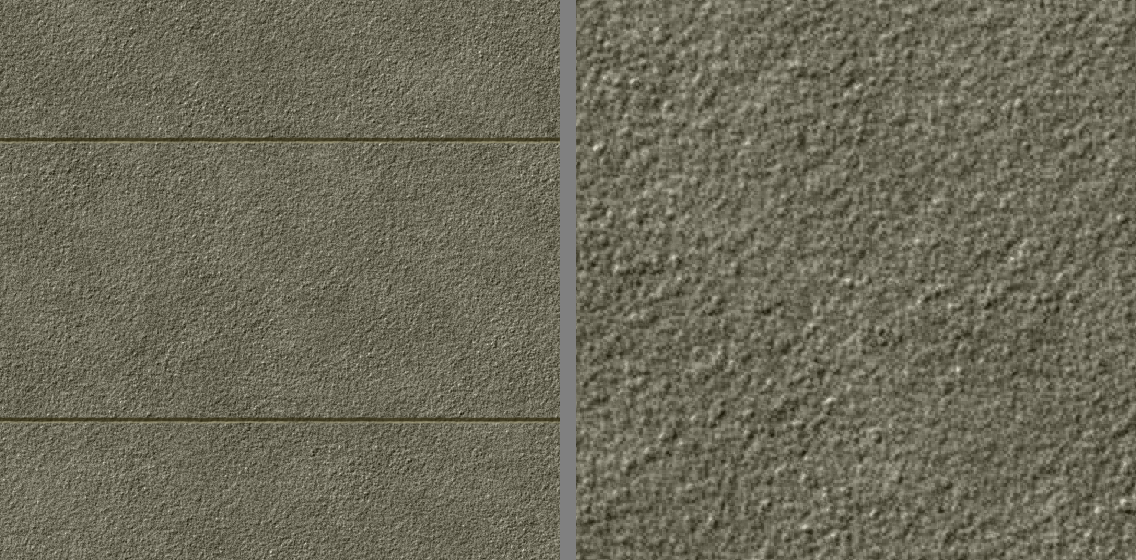
Left: the whole. Right: its middle third, enlarged.
Reproduce this texture procedurally as a WebGL 1 fragment shader.

```glsl
precision highp float;
// Rough grey-olive stucco in two wide courses, parted by thin horizontal grooves.
uniform vec2 u_resolution;

vec2 hash2(vec2 p) {
  vec3 q = fract(p.xyx * vec3(0.1031, 0.1030, 0.0973));
  q += dot(q, q.yzx + 33.33);
  return fract((q.xx + q.yz) * q.zy);
}

// Unit gradient of a lattice point, wrapped after n cells
vec2 gradient(vec2 cell, float n) {
  float angle = 6.2832 * hash2(mod(cell, n) + n).x;
  return vec2(cos(angle), sin(angle));
}

// Gradient noise with n cells across the tile
float noise(vec2 uv, float n) {
  vec2 p = uv * n, i = floor(p), f = p - i;
  vec2 w = f * f * f * (f * (f * 6.0 - 15.0) + 10.0);
  vec2 e = vec2(1.0, 0.0);
  float a = dot(gradient(i, n), f);
  float b = dot(gradient(i + e, n), f - e);
  float c = dot(gradient(i + e.yx, n), f - e.yx);
  float d = dot(gradient(i + 1.0, n), f - 1.0);
  return mix(mix(a, b, w.x), mix(c, d, w.x), w.y);
}

// Steep-sided round grains of random size, one per cell
float grains(vec2 uv, float n) {
  vec2 p = uv * n, i = floor(p);
  float height = 0.0;
  for (int y = -1; y <= 1; y++) {
    for (int x = -1; x <= 1; x++) {
      vec2 cell = i + vec2(float(x), float(y));
      vec2 id = mod(cell, n);
      vec2 offset = p - cell - hash2(id + 17.0);
      float radius = mix(0.12, 0.5, hash2(id + 251.0).x);
      float dome = max(1.0 - dot(offset, offset) / (radius * radius), 0.0);
      height = max(height, radius * 2.0 * sqrt(dome));
    }
  }
  return height;
}

float relief(vec2 uv) {
  return 0.20 * noise(uv, 60.0) + 0.20 * noise(uv, 124.0) + 0.13 * noise(uv, 218.0)
       + 0.12 * grains(uv, 88.0) + 0.13 * grains(uv, 170.0);
}

void main() {
  vec2 uv = gl_FragCoord.xy / u_resolution;
  float px = 1.0 / u_resolution.y;

  // Relief lit from the upper left, rougher in some patches
  vec2 light = vec2(-0.0009, 0.0009);
  float slope = relief(uv - light) - relief(uv + light);
  slope *= 1.0 + 0.35 * noise(uv + 0.37, 9.0);
  float tone = 0.425 + 0.86 * slope;
  tone += 0.12 * smoothstep(0.16, 0.32, slope);

  // Broad mottling, fine grit and a few dark stains
  tone += 0.03 * noise(uv, 4.0) + 0.035 * noise(uv, 11.0) + 0.04 * noise(uv, 27.0);
  tone += 0.16 * (hash2(floor(uv * 512.0)).x - 0.5);
  float stain = noise(uv + 0.21, 8.0) + 0.35 * noise(uv, 36.0);
  tone -= 0.08 * smoothstep(0.5, 0.75, stain);
  tone = clamp(tone, 0.12, 0.85);
  vec3 color = vec3(tone, tone - 0.01, tone - 0.077);

  // Grooves: shaded upper wall above a lit lower lip, both worn unevenly
  float y = 0.5 * (fract(uv.y * 2.0) - 0.5);
  y += 0.0008 * noise(uv, 24.0) + 0.0010 * noise(uv, 90.0);
  float wear = noise(uv, 14.0) + 0.6 * noise(uv, 70.0);
  float lip = 1.0 - smoothstep(0.0008, 0.0018 + px, abs(y + 0.0038));
  float shade = 1.0 - smoothstep(0.0018, 0.0030 + px, abs(y - 0.0008));
  vec3 lipColor = vec3(0.57, 0.55, 0.43) + 0.3 * slope;
  vec3 shadeColor = vec3(0.23, 0.21, 0.11) + 0.25 * slope + 0.08 * wear;
  color = mix(color, lipColor, lip * clamp(0.75 + 0.6 * wear, 0.0, 1.0));
  color = mix(color, shadeColor, shade * clamp(0.92 + 0.3 * wear, 0.0, 1.0));

  gl_FragColor = vec4(color, 1.0);
}
```
